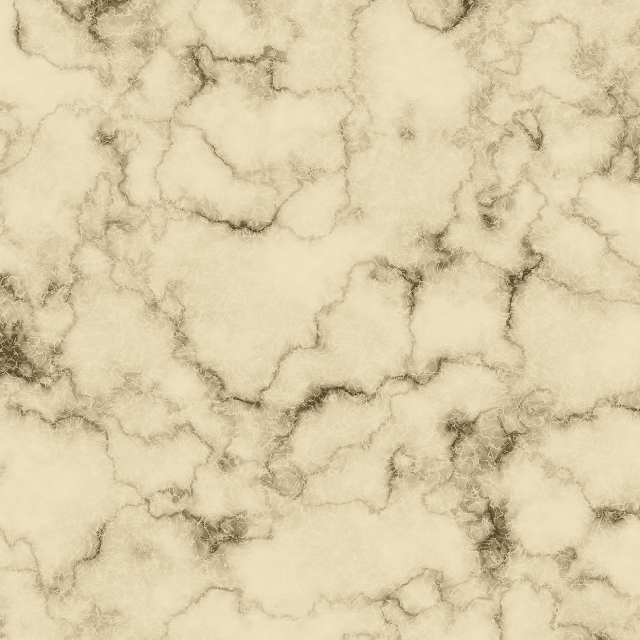
Give the GLSL for this texture, as a WebGL 1 fragment shader.

```glsl
precision highp float;

uniform vec2 u_resolution;

// Random unit gradient for a lattice point
vec2 gradientAt(vec2 cell) {
  float angle = 6.2832 * fract(sin(dot(cell, vec2(127.1, 311.7))) * 43758.5453);
  return vec2(cos(angle), sin(angle));
}

float gradientNoise(vec2 p) {
  vec2 cell = floor(p);
  vec2 f = p - cell;
  vec2 u = f * f * f * (f * (f * 6.0 - 15.0) + 10.0);
  vec2 right = vec2(1.0, 0.0);
  vec2 up = vec2(0.0, 1.0);
  float low = mix(dot(gradientAt(cell), f),
                  dot(gradientAt(cell + right), f - right), u.x);
  float high = mix(dot(gradientAt(cell + up), f - up),
                   dot(gradientAt(cell + 1.0), f - 1.0), u.x);
  return mix(low, high, u.y);
}

// Rotated octaves of gradient noise
float fbm(vec2 p) {
  float sum = 0.0;
  float amplitude = 1.0;
  for (int i = 0; i < 6; i++) {
    sum += amplitude * gradientNoise(p);
    p = mat2(1.6, 1.2, -1.2, 1.6) * p + 17.3;
    amplitude *= 0.5;
  }
  return sum;
}

// Dark line with a wide stain and a thin pale core
float vein(float field, float strength) {
  float d = abs(field);
  float line = 0.28 * exp(-d / 0.014) * (1.0 - 0.75 * exp(-d * d / 0.00002));
  float stain = 0.155 * exp(-d / 0.085);
  return strength * (line + stain);
}

// Vein strength: mostly faint, with a few dense patches
float density(vec2 p) {
  float n = gradientNoise(p) + 0.5 * gradientNoise(p * 2.3 + 8.1);
  return 0.45 + 2.2 * pow(smoothstep(-0.3, 0.65, n), 2.0);
}

void main() {
  vec2 p = gl_FragCoord.xy / u_resolution.y;

  // Crumple the plane so that the veins wander
  vec2 q = p + 0.012 * vec2(fbm(p * 17.0 + 3.7), fbm(p * 17.0 + 41.2));

  // Two crossing networks
  float stain = vein(fbm(q * 3.5 + 5.2), density(p * 5.5 + 2.4));
  stain += vein(fbm(q * 3.1 + 63.8), 0.75 * density(p * 6.0 + 31.6));

  // Soft clouding of the ground
  float cloud = fbm(p * 6.0 + 90.4);
  stain += 0.03 * smoothstep(-0.3, 0.5, cloud);

  // Pale curls at two sizes, edged by fine dark cracks
  float curl = abs(fbm(q * 38.0 + 12.9));
  float smallCurl = abs(gradientNoise(q * 85.0 + 27.1));
  stain *= mix(0.5, 1.15, smoothstep(0.0, 0.12, curl));
  stain *= mix(0.6, 1.15, smoothstep(0.0, 0.14, smallCurl));
  float crack = exp(-abs(curl - 0.09) / 0.03);
  stain += 0.8 * crack * stain * smoothstep(0.05, 0.25, stain);
  stain += 0.016 * fbm(q * 45.0);

  vec3 cream = vec3(0.938, 0.880, 0.752);
  vec3 absorption = vec3(1.0, 1.11, 1.42);
  vec3 color = cream * exp(-min(stain, 1.0) * absorption);
  gl_FragColor = vec4(color, 1.0);
}
```
